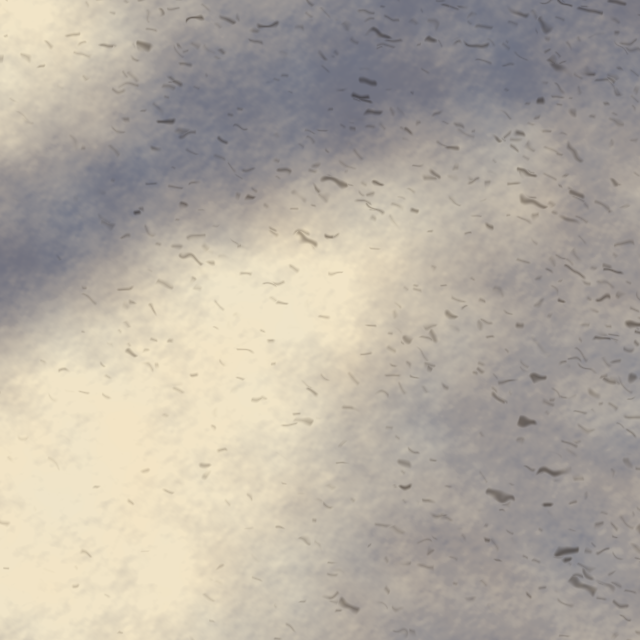
Give the GLSL for this texture, as a WebGL 1 fragment shader.

```glsl
precision highp float;

uniform vec2 u_resolution;

const vec3 SHADE_COLOR = vec3(0.44, 0.45, 0.505);
const vec3 MID_COLOR = vec3(0.625, 0.60, 0.585);
const vec3 LIT_COLOR = vec3(0.945, 0.895, 0.78);
const vec3 PIT_TINT = vec3(0.56, 0.53, 0.50);
const float SIDE_DIMMING = 0.68;
const float MOTTLE = 0.30;
const float GRAIN = 0.15;
const float RELIEF = 0.11;
const float PIT_ANGLE = -0.35;
const float PIT_SPREAD = 1.1;
const float PIT_SOFTNESS = 0.0034;

vec2 hash2(vec2 p) {
  vec3 q = fract(p.xyx * vec3(0.1031, 0.1030, 0.0973));
  q += dot(q, q.yzx + 33.33);
  return fract((q.xx + q.yz) * q.zy);
}

float noise(vec2 p) {
  vec2 i = floor(p);
  vec2 f = fract(p);
  f = f * f * (3.0 - 2.0 * f);
  float low = mix(hash2(i).x, hash2(i + vec2(1.0, 0.0)).x, f.x);
  float high = mix(hash2(i + vec2(0.0, 1.0)).x, hash2(i + 1.0).x, f.x);
  return mix(low, high, f.y);
}

float fbm(vec2 p) {
  float sum = 0.0;
  float weight = 0.5;
  for (int i = 0; i < 4; i++) {
    sum += weight * noise(p);
    p = mat2(1.6, 1.2, -1.2, 1.6) * p + 7.3;
    weight *= 0.5;
  }
  return sum / 0.9375;
}

vec2 rotate(vec2 p, float angle) {
  float c = cos(angle);
  float s = sin(angle);
  return vec2(c * p.x + s * p.y, c * p.y - s * p.x);
}

// Broad sunlight: a curved shadow band, a lit slope and a lit corner
float sunlight(vec2 p) {
  float below = 0.58 + 0.62 * p.x - 0.27 * p.x * p.x - p.y;
  float side = p.x - 0.42 - 0.5 * p.y;
  float slope = smoothstep(0.0, 0.25, below);
  slope *= 1.0 - SIDE_DIMMING * smoothstep(-0.25, 0.21, side);
  float rim = smoothstep(0.03, 0.22, -below) * smoothstep(0.75, 0.1, p.x);
  float corner = smoothstep(0.42, 0.0, length((p - vec2(0.0, 1.0)) * vec2(1.1, 1.0)));
  return 0.12 + 0.86 * slope + 0.28 * rim + 0.62 * corner;
}

// Scattered elongated pits on a jittered grid
float pits(vec2 p, float cells, float density, float size, float seed) {
  vec2 home = floor(p * cells);
  float cover = 0.0;
  for (int y = -1; y <= 1; y++) {
    for (int x = -1; x <= 1; x++) {
      vec2 id = home + vec2(float(x), float(y));
      vec2 place = hash2(id + seed);
      vec2 shape = hash2(id + seed + 41.7);
      vec2 kind = hash2(id + seed + 83.1);
      vec2 q = rotate(p - (id + place) / cells, PIT_ANGLE + PIT_SPREAD * (shape.x - 0.5));
      float halfLength = size * mix(0.15, 1.0, shape.y * shape.y);
      q.x -= clamp(q.x, -halfLength, halfLength);
      float radius = size * mix(0.08, 0.2, kind.y);
      float body = 1.0 - smoothstep(-PIT_SOFTNESS, PIT_SOFTNESS, length(q) - radius);
      float present = smoothstep(0.0, 0.12, density - kind.x);
      cover = max(cover, body * present * mix(0.5, 1.0, shape.x));
    }
  }
  return cover;
}

float surface(vec2 p) {
  vec2 q = rotate(p, 0.5);
  return 0.6 * noise(q * vec2(55.0, 85.0)) + 0.4 * noise(q * vec2(120.0, 165.0) + 9.0);
}

void main() {
  vec2 p = gl_FragCoord.xy / u_resolution.y;

  // Illumination broken up by soft mottling and fine grain
  float light = sunlight(p + 0.06 * (vec2(fbm(p * 5.0), fbm(p * 5.0 + 19.0)) - 0.5));
  light += MOTTLE * (fbm(p * vec2(11.0, 14.0)) - 0.5);
  light += GRAIN * (fbm(rotate(p, 0.9) * vec2(75.0, 45.0)) - 0.5);
  light += RELIEF * (surface(p) - surface(p + vec2(-0.004, 0.006)));
  light = clamp(light, 0.0, 1.05);
  vec3 color = mix(SHADE_COLOR, MID_COLOR, smoothstep(0.0, 0.45, light));
  color = mix(color, LIT_COLOR, clamp((light - 0.38) / 0.62, 0.0, 1.0));
  color += vec3(0.03, 0.0, -0.03) * (fbm(p * 9.0 + 31.0) - 0.5);

  // Pits gather in clusters, mostly away from the bright lower left
  float exposure = smoothstep(0.25, 1.1, p.x * 0.8 + p.y * 0.6);
  float cluster = smoothstep(0.3, 0.7, fbm(p * 7.0 + 53.0));
  float density = mix(0.04, 0.5, exposure) * mix(0.35, 1.25, cluster);
  vec2 warped = p + 0.012 * (vec2(noise(p * 60.0), noise(p * 60.0 + 27.0)) - 0.5);
  float large = pits(warped, 23.0, density, 0.019, 3.0);
  float small = pits(warped, 42.0, density + 0.1, 0.011, 61.0);
  float pit = max(0.85 * large, 0.5 * small);
  color *= mix(vec3(1.0), PIT_TINT, pit);

  gl_FragColor = vec4(clamp(color, 0.0, 1.0), 1.0);
}
```
